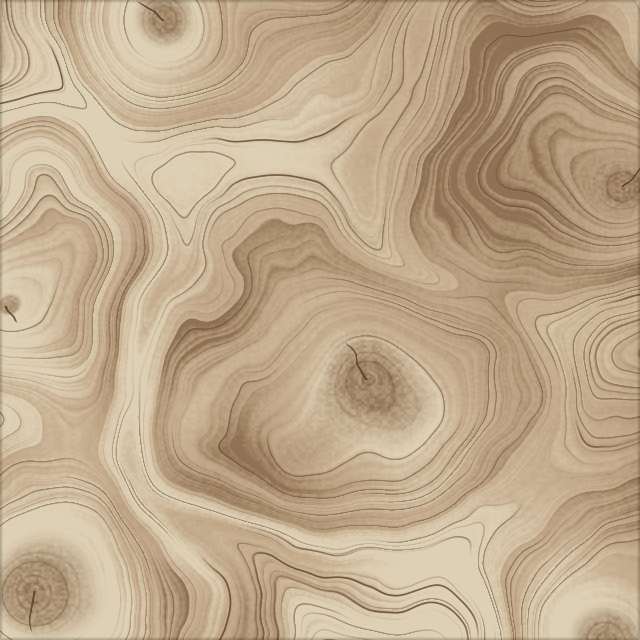
This texture is drawn by a Shadertoy shader. Its source:

```glsl
// Pale polished wood whose growth rings flow around scattered knots.
// A smooth distance to all knots is bent by noise; its contour lines become
// stepped bands, thin dark creases and fine fibres.

const int KNOTS = 7;
// Each knot: centre x, centre y, radius of its dark core
const vec3 knots[KNOTS] = vec3[KNOTS](
    vec3(0.57, 0.42, 0.070), vec3(0.98, 0.70, 0.045),
    vec3(0.26, 0.97, 0.045), vec3(0.04, 0.07, 0.075),
    vec3(0.95, 0.00, 0.055), vec3(0.00, 0.51, 0.015),
    vec3(0.50, 1.06, 0.030));

const vec3 DARK_WOOD  = vec3(0.50, 0.38, 0.26);
const vec3 MID_WOOD   = vec3(0.76, 0.66, 0.535);
const vec3 LIGHT_WOOD = vec3(0.87, 0.815, 0.705);
const vec3 CORE_WOOD  = vec3(0.61, 0.50, 0.38);
const vec3 CREASE     = vec3(0.33, 0.23, 0.14);

float hash(vec2 p) {
    return fract(sin(dot(p, vec2(127.1, 311.7))) * 43758.5453);
}

float noise(vec2 p) {
    vec2 i = floor(p), f = fract(p);
    f = f * f * f * (f * (f * 6.0 - 15.0) + 10.0);
    return mix(mix(hash(i), hash(i + vec2(1, 0)), f.x),
               mix(hash(i + vec2(0, 1)), hash(i + vec2(1, 1)), f.x), f.y);
}

vec2 noise2(vec2 p) {
    return vec2(noise(p), noise(p + vec2(37.2, 11.8))) - 0.5;
}

// Smooth minimum of the distances to every knot
float knotDistance(vec2 p, float blend) {
    float sum = 0.0;
    for (int i = 0; i < KNOTS; i++) {
        float d = length(p - knots[i].xy) - 0.4 * knots[i].z;
        sum += exp(-d / blend);
    }
    return -blend * log(sum);
}

// Bends the plane, gently at the knots and strongly between them
vec2 bend(vec2 p) {
    float freedom = smoothstep(0.0, 0.18, knotDistance(p, 0.05));
    vec2 offset = 0.23 * noise2(p * 3.1 + 4.0) + 0.075 * noise2(p * 8.0)
                + 0.012 * noise2(p * 24.0);
    return p + offset * mix(0.12, 1.0, freedom);
}

// Band that darkens slowly, then steps back to light; each has its own depth
float steppedBand(float t, float seed) {
    float u = fract(t);
    float fall = clamp(1.2 * fwidth(t), 0.10, 0.5);
    float depth = mix(0.25, 1.0, hash(vec2(floor(t), seed)));
    return depth * u * u * (1.0 - smoothstep(1.0 - fall, 1.0, u));
}

// Thin line of constant width on some contours, broken up along its length
float creaseLine(float t, vec2 p, float width, float share, float pixel) {
    float slope = max(length(vec2(dFdx(t), dFdy(t))) / pixel, 1e-3);
    float id = floor(t);
    float d = abs(fract(t) - 0.88) / slope;
    float chosen = step(1.0 - share, hash(vec2(id, 5.3)));
    float broken = smoothstep(0.40, 0.75, noise(p * 5.0 + id * 7.31));
    return chosen * broken * (1.0 - smoothstep(0.2 * width, width + 0.6 * pixel, d));
}

// Tapering radial split that wavers away from the centre
float split(vec2 q, float angle, float len, float pixel) {
    q = mat2(cos(angle), -sin(angle), sin(angle), cos(angle)) * q;
    float along = q.x / len;
    float waver = 0.010 * (noise(vec2(q.x * 45.0, angle)) - 0.5);
    float width = 0.0010 * (1.0 - along);
    float line = 1.0 - smoothstep(width, width + pixel, abs(q.y + waver));
    return line * step(0.0, along) * smoothstep(1.0, 0.8, along);
}

void mainImage(out vec4 fragColor, in vec2 fragCoord) {
    float pixel = 1.0 / iResolution.y;
    vec2 p = fragCoord * pixel;
    vec2 q = bend(p);

    // Ring height, packed more tightly in the streams between knots
    float rings = knotDistance(q, 0.035) + 0.05 * noise(p * 3.7 + 9.0);
    rings += 1.0 * rings * rings;

    // Dark cores and radial splits of the knots
    float core = 0.0, cracks = 0.0;
    for (int i = 0; i < KNOTS; i++) {
        vec2 r = q - knots[i].xy;
        float size = knots[i].z;
        core = max(core, 1.0 - smoothstep(0.5 * size, 1.2 * size, length(r)));
        float angle = 6.2832 * hash(vec2(float(i), 2.9));
        cracks = max(cracks, split(r, angle, 0.02 + 0.7 * size, pixel));
    }

    // Broad light and dark areas, with tints that follow the streams
    float tone = 0.77 + 1.00 * (noise(p * 2.6 + 2.0) - 0.5);
    tone += 0.24 * (p.y - p.x) + 0.40 * (noise(q * 6.5 + 13.0) - 0.5);
    float place = 3.5 + 3.0 * p.x + 2.0 * p.y;
    tone += 0.75 * (noise(vec2(rings * 16.0, place)) - 0.5);

    // Nested sizes of growth bands
    float relief = mix(0.40, 1.0, smoothstep(0.25, 0.65, noise(p * 4.0 + 21.0)));
    relief = max(relief, core);
    tone -= 0.50 * relief * steppedBand(rings * 29.0, 1.7);
    tone -= 0.55 * relief * steppedBand(rings * 80.0, 8.1);

    // Fine fibres and pores
    float fibre = noise(vec2(rings * 250.0, 0.5)) - 0.5;
    float pores = noise(p * 240.0) - 0.5;
    tone += 0.20 * fibre + 0.12 * pores;

    tone = clamp(tone, 0.0, 1.0);
    vec3 color = mix(DARK_WOOD, MID_WOOD, smoothstep(-0.25, 0.54, tone));
    color = mix(color, LIGHT_WOOD, smoothstep(0.42, 1.02, tone));
    color = mix(color, CORE_WOOD + 0.22 * fibre + 0.16 * pores, 0.75 * core);

    // Creases and splits
    float crease = 0.45 * creaseLine(rings * 80.0, p, 0.0011, 0.50, pixel);
    crease = max(crease, 0.75 * creaseLine(rings * 29.0, p, 0.0014, 0.35, pixel));
    crease *= 1.0 - 0.7 * core;
    color = mix(color, CREASE, max(crease, 0.8 * cracks));

    // Slightly shaded rim of the board
    vec2 rim = min(p, iResolution.xy * pixel - p);
    color *= mix(0.80, 1.0, smoothstep(0.0, 0.006, min(rim.x, rim.y)));
    fragColor = vec4(color, 1.0);
}
```
